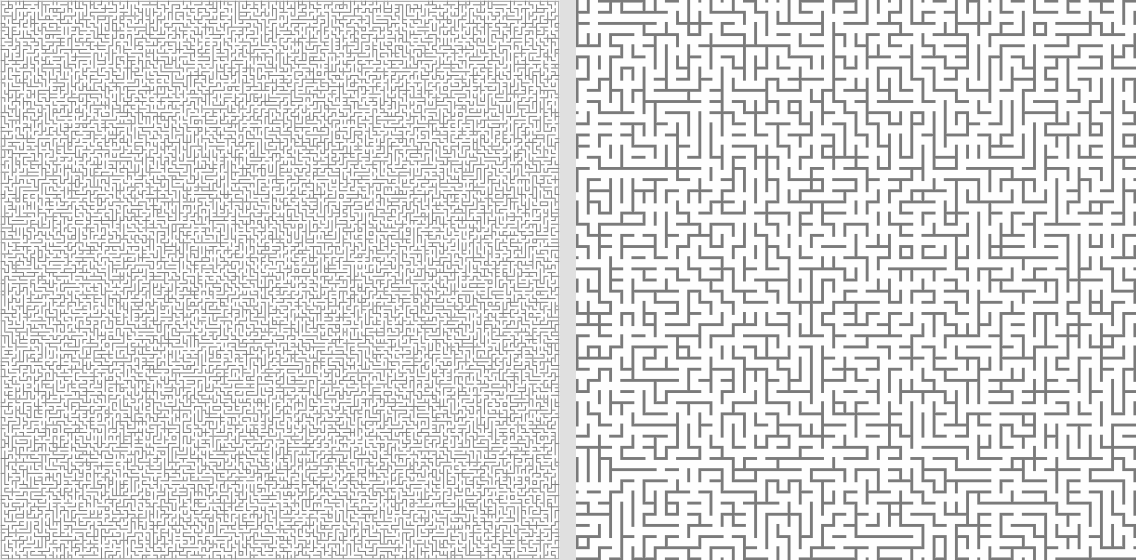
Left: the whole. Right: its middle third, enlarged.
Reproduce this pattern procedurally as a Shadertoy shader.

```glsl
// A fine orthogonal maze of thin grey walls on white, 150 by 150 cells.
// Every lattice point sends out one wall in a hashed direction; a few rounds
// turn doubled and cramped walls, handling 32 points of a row as bits at once.

const int ROUNDS = 3;
const int SIDE = 2 * ROUNDS + 2;     // lattice rows in the local window
const int CELLS = 150;
const float MARGIN = 0.3;            // border around the maze, in cells
const float HALF_WALL = 0.13;        // half the wall thickness, in cells
const vec3 PAPER = vec3(0.997);
const vec3 WALL_GREY = vec3(0.48);

// Wall directions of each row as two bit planes (x: low bit, y: high bit):
// 0 right, 1 up, 2 left, 3 down
uvec2 rows[SIDE];

// Integer hash of a block of 16 points in one row
uint hash(int block, int row, int salt) {
    uint h = uint(((row + 64) * 64 + block + 8) * 8 + salt);
    h = h * 747796405u + 2891336453u;
    h = ((h >> ((h >> 28u) + 4u)) ^ h) * 277803737u;
    return (h >> 22u) ^ h;
}

// Two planes of random bits for 32 points in one row
uvec2 randomPlanes(int block, int row, int salt) {
    uint a = hash(block, row, salt);
    uint b = hash(block + 1, row, salt);
    return uvec2((a & 0xffffu) | (b << 16u), (a >> 16u) | (b & 0xffff0000u));
}

uint rightward(uvec2 r) { return ~r.y & ~r.x; }
uint upward(uvec2 r)    { return ~r.y & r.x; }
uint leftward(uvec2 r)  { return r.y & ~r.x; }
uint downward(uvec2 r)  { return r.y & r.x; }

// Walls from each point to its right and to its upper neighbour
uint flatWalls(uvec2 row) { return rightward(row) | (leftward(row) >> 1u); }
uint uprightWalls(uvec2 row, uvec2 above) { return upward(row) | downward(above); }

// Settle all directions in the window of rows around the cell
void growWalls(int block, int firstRow) {
    for (int y = 0; y < SIDE; y++)
        rows[y] = randomPlanes(block, firstRow + y, 0);

    for (int stage = 0; stage < ROUNDS; stage++) {
        uint crampedBelow = 0u;
        for (int y = stage; y < SIDE - 1 - stage; y++) {
            uvec2 row = rows[y];
            uvec2 above = rows[y + 1];

            // Cells with three or four walls
            uint bottom = flatWalls(row);
            uint top = flatWalls(above);
            uint left = uprightWalls(row, above);
            uint right = left >> 1u;
            uint cramped = (bottom & top & (left | right)) | (left & right & (bottom | top));

            // Points whose own wall borders such a cell
            uint beside = cramped | crampedBelow;
            uint crowded = (rightward(row) & beside)
                         | (leftward(row) & (beside << 1u))
                         | (upward(row) & (cramped | (cramped << 1u)))
                         | (downward(row) & (crampedBelow | (crampedBelow << 1u)));

            // Walls drawn from both ends
            uint doubled = (rightward(row) & (leftward(row) >> 1u))
                         | (upward(row) & downward(above));

            uvec2 chance = randomPlanes(block, firstRow + y, stage + 1);
            uint turns = doubled | (crowded & chance.x);
            rows[y] = row ^ uvec2(turns & (~chance.x | chance.y), turns & chance.x);
            crampedBelow = cramped;
        }
    }
}

// Share of a pixel covered by a wall whose axis lies at the given distance
vec2 coverage(vec2 distance, float pixel) {
    vec2 near = max(distance - 0.5 * pixel, -HALF_WALL);
    vec2 far = min(distance + 0.5 * pixel, vec2(HALF_WALL));
    return clamp((far - near) / pixel, 0.0, 1.0);
}

void mainImage(out vec4 fragColor, in vec2 fragCoord) {
    float span = float(CELLS) + 2.0 * MARGIN;
    float pixel = span / min(iResolution.x, iResolution.y);
    vec2 p = fragCoord / iResolution.xy * span - MARGIN;
    ivec2 cell = clamp(ivec2(floor(p)), ivec2(0), ivec2(CELLS - 1));
    vec2 local = p - vec2(cell);

    int block = (cell.x - 8) >> 4;
    int column = cell.x - block * 16;
    growWalls(block, cell.y - ROUNDS);

    // Walls on the four sides of the cell, always closed along the frame
    uint upright = uprightWalls(rows[ROUNDS], rows[ROUNDS + 1]) >> column;
    bool left = cell.x == 0 || (upright & 1u) != 0u;
    bool right = cell.x == CELLS - 1 || (upright & 2u) != 0u;
    bool bottom = cell.y == 0 || ((flatWalls(rows[ROUNDS]) >> column) & 1u) != 0u;
    bool top = cell.y == CELLS - 1 || ((flatWalls(rows[ROUNDS + 1]) >> column) & 1u) != 0u;

    // Every corner carries a wall, so the joints are always filled
    vec2 low = coverage(local, pixel);
    vec2 high = coverage(1.0 - local, pixel);
    vec2 joint = max(low, high);
    float ink = joint.x * joint.y;
    if (left) ink = max(ink, low.x);
    if (bottom) ink = max(ink, low.y);
    if (right) ink = max(ink, high.x);
    if (top) ink = max(ink, high.y);

    // Trim wall ends that would reach into the margin
    vec2 beyond = max(-p, p - float(CELLS));
    ink *= clamp((HALF_WALL - max(beyond.x, beyond.y)) / pixel + 0.5, 0.0, 1.0);

    fragColor = vec4(mix(PAPER, WALL_GREY, ink), 1.0);
}
```
